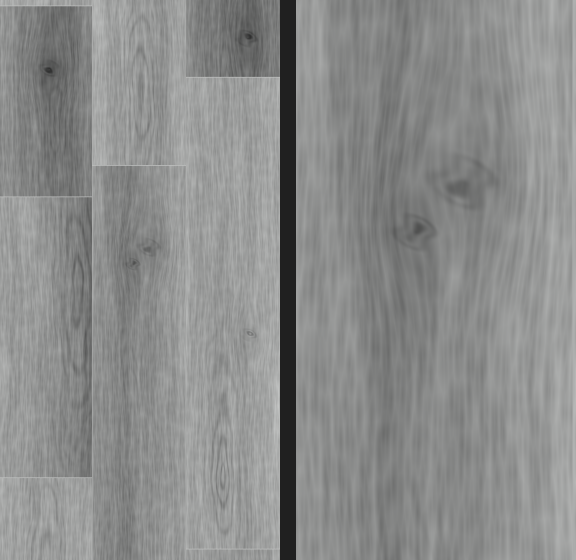
Left: the whole. Right: its middle third, enlarged.
A WebGL 2 fragment shader for this texture:

```glsl
#version 300 es
precision highp float;

uniform vec2 u_resolution;
out vec4 fragColor;

// Heights of the end joints in each lane, and the first plank of that lane
const vec3 JOINTS[3] = vec3[3](vec3(1.979, 1.297, 0.294), vec3(1.409, -1.0, -1.0), vec3(1.724, 0.039, -1.0));
const int FIRST_PLANK[3] = int[3](0, 4, 6);

// Grey levels of each plank from its left edge to its right edge
const vec4 TONES[9] = vec4[9](
    vec4(0.66, 0.65, 0.64, 0.63), vec4(0.57, 0.50, 0.45, 0.51), vec4(0.62, 0.61, 0.54, 0.46),
    vec4(0.65, 0.63, 0.62, 0.63), vec4(0.67, 0.62, 0.57, 0.65), vec4(0.58, 0.51, 0.57, 0.62),
    vec4(0.53, 0.47, 0.44, 0.50), vec4(0.64, 0.61, 0.62, 0.67), vec4(0.61, 0.60, 0.60, 0.62));

// Centre of the arched grain and its strength, per plank
const vec3 HEARTS[9] = vec3[9](
    vec3(0.16, 2.20, 0.3), vec3(0.20, 1.55, 0.5), vec3(0.273, 0.96, 1.1),
    vec3(0.17, -0.05, 0.9), vec3(0.50, 1.66, 0.9), vec3(0.47, 0.50, 0.3),
    vec3(0.82, 1.70, 0.4), vec3(0.80, 0.32, 1.0), vec3(0.80, -0.1, 0.4));

// Knots: position and radius
const vec3 KNOTS[5] = vec3[5](
    vec3(0.177, 1.753, 0.034), vec3(0.534, 1.115, 0.036), vec3(0.477, 1.057, 0.024),
    vec3(0.885, 1.865, 0.034), vec3(0.893, 0.807, 0.026));

vec2 hash2(vec2 p) {
    vec3 a = fract(p.xyx * vec3(0.1031, 0.1030, 0.0973));
    a += dot(a, a.yzx + 33.33);
    return fract((a.xx + a.yz) * a.zy);
}

// Distance to the nearest scattered point
float cellular(vec2 p) {
    vec2 cell = floor(p);
    float nearest = 2.0;
    for (int j = -1; j <= 1; j++)
        for (int i = -1; i <= 1; i++) {
            vec2 c = cell + vec2(i, j);
            nearest = min(nearest, length(c + hash2(c) - p));
        }
    return nearest;
}

float hairline(float gap, float pixel) {
    return clamp((0.0015 + 0.5 * pixel - gap) / pixel, 0.0, 1.0);
}

void main() {
    float pixel = 1.0 / u_resolution.x;
    vec2 p = gl_FragCoord.xy * pixel;

    // Find the lane and the plank
    float lane = clamp(floor(p.x * 3.0 + 0.009), 0.0, 2.0);
    vec3 joints = JOINTS[int(lane)];
    int plank = FIRST_PLANK[int(lane)] + int(dot(step(p.y, joints), vec3(1.0)));
    float seed = float(plank) * 7.3 + 5.0;

    // Knots push the grain aside and darken the wood
    vec2 q = p;
    float knotShade = 0.0;
    for (int i = 0; i < 5; i++) {
        vec2 d = (p - KNOTS[i].xy) / KNOTS[i].z;
        float around = exp(-dot(d * vec2(0.5, 0.28), d * vec2(0.5, 0.28)));
        q.x -= d.x * KNOTS[i].z * 0.6 * around;
        float r = length(d * vec2(1.0, 1.15)) + 0.18 * sin(d.x * 3.0 + d.y * 5.0 + float(i));
        knotShade += exp(-1.6 * r * r) * (0.11 + 0.06 * sin(r * 9.0 + d.x)) + 0.035 * around;
    }
    q.x += 0.005 * sin(q.y * 5.0 + seed) + 0.002 * sin(q.y * 14.0 + q.x * 25.0 + seed * 3.0);

    // Broad shading across the plank
    float t = clamp(q.x * 3.0 + 0.009 - lane, 0.0, 1.0) * 3.0;
    int band = min(int(t), 2);
    float grey = mix(TONES[plank][band], TONES[plank][band + 1], smoothstep(0.0, 1.0, t - float(band)));
    grey += 0.012 * sin(q.x * 70.0 + seed + sin(q.y * 3.0)) + 0.01 * sin(q.y * 4.0 + q.x * 19.0 + seed);

    // Arched growth rings
    vec3 heart = HEARTS[plank];
    vec2 h = (q - heart.xy) * vec2(1.0, 0.16);
    float ring = length(h) + 0.003 * sin(q.y * 17.0 + q.x * 40.0) + 0.002 * sin(q.y * 41.0 + seed);
    float line = pow(0.5 + 0.5 * sin(ring * 330.0 + 2.0 * sin(ring * 60.0 + seed)), 3.0);
    grey -= heart.z * exp(-170.0 * ring * ring) * (0.09 * line - 0.015);

    // Long fibres, short pores and faint cross flecks
    grey += 0.085 * (cellular(q * vec2(75.0, 3.5) + seed) - 0.45);
    grey += 0.085 * (cellular(q * vec2(150.0, 17.0) + seed * 2.0) - 0.45);
    grey += 0.03 * (cellular(p * vec2(24.0, 38.0) + seed) - 0.45);
    grey -= knotShade;

    // Pale seams between planks
    vec3 gaps = abs(p.y - joints);
    float endSeam = hairline(min(gaps.x, min(gaps.y, gaps.z)), pixel);
    float sideSeam = hairline(min(abs(p.x - 0.3303), abs(p.x - 0.6637)), pixel);
    grey = mix(grey, 0.69, 0.6 * sideSeam);
    grey = mix(grey, 0.75, 0.85 * endSeam);

    fragColor = vec4(grey * vec3(0.995, 1.003, 0.998), 1.0);
}
```
